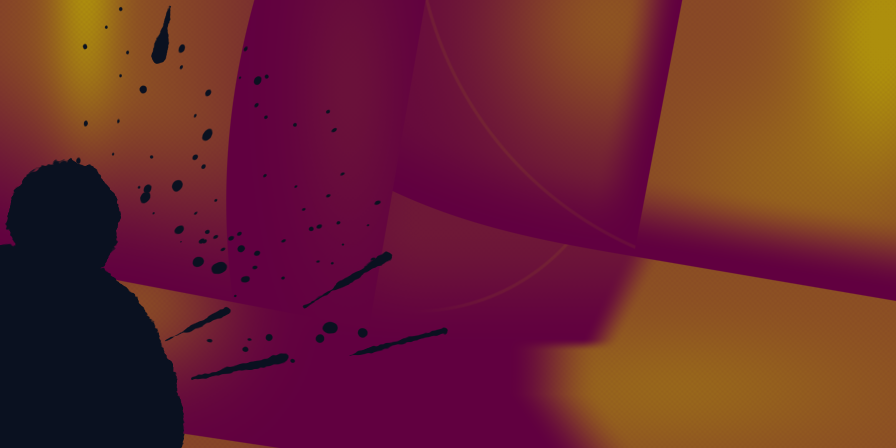
This background is drawn by a Shadertoy shader. Its source:

```glsl
#define PLUM vec3(0.38, 0.00, 0.25)
#define GOLD vec3(0.68, 0.56, 0.05)
#define INK vec3(0.04, 0.065, 0.125)
#define DROPLETS 75
#define SPRAY_CENTER vec2(0.15, 0.27)
#define SPRAY_REACH vec2(0.30, 0.76)
#define SPRAY_ANGLES vec2(-0.32, 1.55)
#define RAGGED 0.010
#define GRAIN_FREQ 560.0
#define GRAIN_AMOUNT 0.035
#define ARC_GLOW 0.09

float hash(float n) { return fract(sin(n * 127.1) * 4375.85); }

// Antialiased coverage, 1 where d is positive
float cover(float d) {
    float w = 0.8 / iResolution.y;
    return smoothstep(-w, w, d);
}

float glow(vec2 p, vec2 center, vec2 radius) {
    vec2 q = (p - center) / radius;
    return exp(-dot(q, q));
}

// Layered sines on rotating axes, about -1 to 1
float ripple(vec2 p) {
    float sum = 0.0, amp = 0.5;
    p *= 34.0;
    for (int i = 0; i < 5; i++) {
        sum += amp * sin(p.x + 1.7 * sin(p.y)) * cos(p.y * 0.8);
        p = mat2(1.3, 1.25, -1.25, 1.3) * p + 2.1;
        amp *= 0.68;
    }
    return sum;
}

float arcLine(vec2 p, vec2 center, float radius) {
    return 1.0 - smoothstep(0.001, 0.006, abs(length(p - center) - radius));
}

// Tapered stroke, heavier toward b
float streak(vec2 p, vec2 a, vec2 b, float width) {
    vec2 ab = b - a;
    float t = clamp(dot(p - a, ab) / dot(ab, ab), 0.0, 1.0);
    return length(p - a - ab * t) - width * (0.2 + 0.8 * t);
}

// Panels above the seams
float upperHeat(vec2 p, float edgeB, float seam) {
    float edgeA = 0.505 + 0.31 * (p.y - 0.55) * (p.y - 0.55);
    float edgeC = 1.419 + 0.19 * (p.y - 0.453);
    float rise = p.y - seam;

    float left = 0.56 * glow(p, vec2(0.21, p.y), vec2(0.5, 1.0));
    left *= smoothstep(0.42 - 0.25 * p.x, 0.95 - 0.4 * p.x, p.y);
    left += 0.42 * glow(p, vec2(0.19, 1.05), vec2(0.075, 0.32));

    float strip = 0.12 * glow(p, vec2(0.78, 0.80), vec2(0.12, 0.35));

    float middle = 0.06 + 0.52 * glow(p, vec2(1.36, 0.95), vec2(0.26, 0.30));
    middle *= smoothstep(0.0, 0.12, edgeC - p.x) * smoothstep(0.0, 0.18, rise);
    middle += ARC_GLOW * arcLine(p, vec2(1.75, 1.2), 0.822);

    float right = 0.50 + 0.52 * glow(p, vec2(1.97, 0.93), vec2(0.17, 0.32));
    right += 0.16 * glow(p, vec2(1.72, 0.60), vec2(0.22, 0.20));
    right *= smoothstep(0.02, 0.19, rise);

    float heat = mix(left, strip, cover(p.x - edgeA));
    heat = mix(heat, middle, cover(p.x - edgeB));
    return mix(heat, right, cover(p.x - edgeC));
}

// Folds below the seams
float lowerHeat(vec2 p) {
    float veil = 0.17 * smoothstep(0.22, 0.50, p.y) * smoothstep(0.60, 0.95, p.x);
    veil += ARC_GLOW * arcLine(p, vec2(0.924, 0.768), 0.463) * smoothstep(0.9, 1.1, p.x);

    float field = 0.54 + 0.17 * glow(p, vec2(1.50, 0.13), vec2(0.40, 0.14));
    float upperEdge = smoothstep(-0.02, 0.07, p.x - 1.32 - 0.5 * (p.y - 0.245));
    float lowerEdge = smoothstep(1.13, 1.34, p.x - 0.7 * max(0.12 - p.y, 0.0));
    float inField = mix(lowerEdge, upperEdge, smoothstep(0.215, 0.245, p.y));

    float corner = 0.5 * glow(p, vec2(0.30, 0.32), vec2(0.21, 0.17));
    corner = mix(0.48, corner, cover(p.y - 0.031 + 0.15 * (p.x - 0.417)));
    corner *= smoothstep(0.85, 0.5, p.x);
    return mix(veil + corner, field, inField);
}

// Signed distance to the ink, negative inside
float inkDistance(vec2 p) {
    float rough = ripple(p);
    float head = (length((p - vec2(0.143, 0.505)) / vec2(0.125, 0.137)) - 1.0) * 0.13;
    float body = (length((p - vec2(0.04, 0.03)) / vec2(0.37, 0.43)) - 1.0) * 0.40;
    float d = min(head, body) + RAGGED * rough;

    float strokes = streak(p, vec2(0.68, 0.315), vec2(0.865, 0.428), 0.010);
    strokes = min(strokes, streak(p, vec2(0.78, 0.206), vec2(0.99, 0.262), 0.009));
    strokes = min(strokes, streak(p, vec2(0.38, 0.985), vec2(0.355, 0.875), 0.016));
    strokes = min(strokes, streak(p, vec2(0.37, 0.24), vec2(0.505, 0.305), 0.009));
    strokes = min(strokes, streak(p, vec2(0.43, 0.155), vec2(0.63, 0.20), 0.011));
    d = min(d, strokes + 0.5 * RAGGED * rough);

    // Droplets thrown outward, stretched along their flight
    for (int i = 0; i < DROPLETS; i++) {
        float n = float(i) + 1.0;
        float angle = mix(SPRAY_ANGLES.x, SPRAY_ANGLES.y, hash(n));
        vec2 dir = vec2(cos(angle), sin(angle));
        vec2 q = p - SPRAY_CENTER - dir * mix(SPRAY_REACH.x, SPRAY_REACH.y, hash(n + 91.3));
        q = vec2(dot(q, dir) / (1.0 + 0.7 * hash(n + 17.7)), dot(q, vec2(-dir.y, dir.x)));
        float radius = 0.003 + 0.011 * pow(hash(n + 43.1), 5.0);
        d = min(d, length(q) - radius + 0.002 * rough);
    }
    return d;
}

void mainImage(out vec4 fragColor, in vec2 fragCoord) {
    vec2 p = fragCoord / iResolution.y;
    p.x *= 2.0 * iResolution.y / iResolution.x;

    // Seam between upper panels and lower folds
    float edgeB = 0.86 + 0.173 * (p.y - 0.48);
    float seam = 0.427 - 0.17 * (p.x - 1.419) + 0.34 * pow(max(1.419 - p.x, 0.0), 3.0);
    float seamLeft = 0.375 - 0.19 * (p.x - 0.26);
    float above = mix(cover(p.y - seamLeft), cover(p.y - seam), cover(p.x - edgeB));
    float heat = mix(lowerHeat(p), upperHeat(p, edgeB, seam), above);

    // Fine woven grain in the warm areas
    heat += GRAIN_AMOUNT * heat * sin(p.x * GRAIN_FREQ) * sin(p.y * GRAIN_FREQ);

    vec3 color = mix(PLUM, GOLD, clamp(heat, 0.0, 1.0));
    color = mix(color, INK, cover(-inkDistance(p)));
    fragColor = vec4(color, 1.0);
}
```
